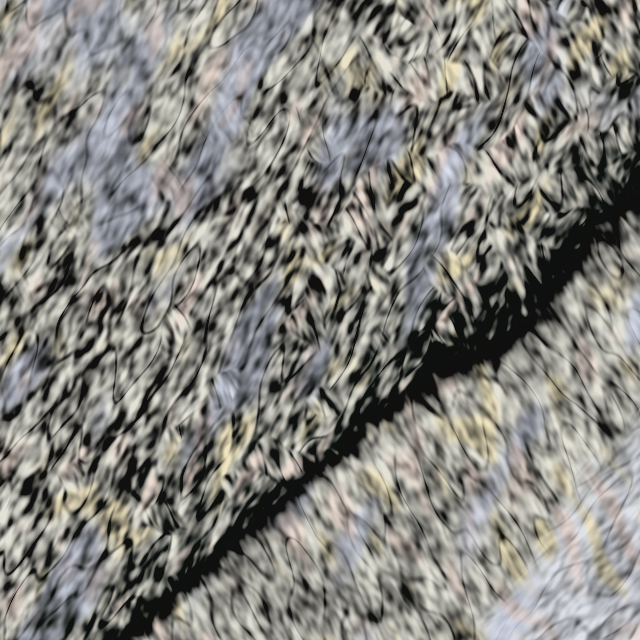
This texture is drawn by a Shadertoy shader. Its source:

```glsl
// A weathered cliff of flaky grey schist, split by a dark diagonal crevice.

#define GRAIN_FREQ 76.0     // flakes across the canvas
#define GRAIN_STRETCH 0.42  // lower is longer flakes
#define GRAIN_CONTRAST 5.0
#define CRACK_DEPTH 1.3
#define CREVICE_DEPTH 2.9
#define CREVICE_WIDTH 0.019
#define UPPER_ANGLE 1.10    // bedding directions in radians
#define CRUMBLE_ANGLE 1.95
#define LOWER_ANGLE 2.05
#define PALE_ANGLE 0.85

const vec3 STONE_TINT = vec3(1.01, 1.005, 0.955);
const vec3 SLATE_TINT = vec3(0.97, 1.0, 1.09);
const vec3 OCHRE_TINT = vec3(1.10, 1.02, 0.78);
const vec3 RUST_TINT = vec3(1.08, 0.97, 0.92);
const vec3 MOSS_TINT = vec3(0.88, 1.06, 0.95);

vec2 gradientAt(vec2 cell) {
    vec3 h = fract(cell.xyx * vec3(0.1031, 0.1030, 0.0973));
    h += dot(h, h.yzx + 33.33);
    return fract((h.xx + h.yz) * h.zy) * 2.0 - 1.0;
}

float gradientNoise(vec2 p) {
    vec2 i = floor(p), f = p - i;
    vec2 w = f * f * f * (f * (f * 6.0 - 15.0) + 10.0);
    vec2 e = vec2(1.0, 0.0);
    float a = dot(gradientAt(i), f);
    float b = dot(gradientAt(i + e.xy), f - e.xy);
    float c = dot(gradientAt(i + e.yx), f - e.yx);
    float d = dot(gradientAt(i + e.xx), f - e.xx);
    return mix(mix(a, b, w.x), mix(c, d, w.x), w.y);
}

// Coordinates along and across the bedding
vec2 bedding(vec2 p, float angle) {
    vec2 along = vec2(cos(angle), sin(angle));
    return vec2(dot(p, along) * GRAIN_STRETCH, dot(p, vec2(-along.y, along.x))) + 7.0;
}

// Flakes in three sizes, with thin dark cracks between the larger slabs
float flakes(vec2 p, float angle) {
    vec2 q = bedding(p, angle) * GRAIN_FREQ;
    q.y += 0.5 * gradientNoise(q * 0.45 + 31.0);
    float grain = 0.55 * gradientNoise(q * 0.43)
                + 0.75 * gradientNoise(q)
                + 0.40 * gradientNoise(q * 1.75 + 19.0);
    float seam = abs(gradientNoise(q * vec2(0.28, 0.38) + 53.0));
    float crack = smoothstep(0.07, 0.0, seam) - 0.22;
    return GRAIN_CONTRAST * grain - CRACK_DEPTH * crack;
}

void mainImage(out vec4 fragColor, in vec2 fragCoord) {
    vec2 p = fragCoord / iResolution.xy;

    // Broad variation and signed distance from the crevice
    float broad = gradientNoise(p * 5.0 + 3.0);
    float medium = gradientNoise(p * 13.0 + 11.0);
    float jagged = gradientNoise(p * 38.0 + 23.0);
    float dip = 0.05 * exp(-pow((p.x - 0.80) / 0.09, 2.0));
    float line = 0.87 * p.x - 0.165 - dip;
    float dist = 0.75 * (p.y - line) + 0.022 * medium + 0.018 * jagged;

    // Regions of the face
    float upper = smoothstep(-0.008, 0.008, dist);
    float smoothFace = smoothstep(0.32, 0.75, dist + 0.12 * broad);
    float paleEdge = p.x - 0.78 - 0.68 * (p.y - 0.05) + 0.08 * medium;
    float pale = smoothstep(-0.03, 0.05, paleEdge);
    float crumble = smoothstep(0.0, 0.12, medium + 0.5 * (p.x - 0.65)) * (1.0 - smoothFace);
    float slabNoise = gradientNoise(bedding(p, UPPER_ANGLE) * 11.0);
    float slate = smoothstep(0.10, 0.28, slabNoise + 0.20 * smoothFace + 0.12 * pale);

    // Relief from flakes in each bedding direction
    float above = mix(flakes(p, UPPER_ANGLE), flakes(p, CRUMBLE_ANGLE), crumble);
    float below = mix(flakes(p, LOWER_ANGLE), flakes(p, PALE_ANGLE), pale);
    float calm = mix(mix(0.78, 0.62, pale), mix(1.12, 0.80, smoothFace), upper);
    float tone = mix(below, above, upper) * calm * (1.0 - 0.5 * slate);

    // Light on the slabs, shade under the overhang
    float overhang = upper * smoothstep(0.30, 0.0, dist);
    tone += mix(mix(0.35, 0.95, pale), 0.35 * smoothFace - 0.10, upper);
    tone += 0.9 * broad + 1.0 * medium - 0.45 * overhang + 0.15 * slate;
    float width = CREVICE_WIDTH * (1.0 + 1.4 * medium + 0.6 * smoothstep(0.5, 0.85, p.x));
    float crevice = exp(-pow(dist / max(width, 0.007), 2.0));
    tone -= CREVICE_DEPTH * crevice;

    // Skewed tone curve: deep shadows, compressed highlights
    tone = clamp(tone, -2.3, 2.5);
    float value = clamp(0.53 + 0.22 * tone - 0.03 * tone * tone, 0.06, 0.88);

    // Mineral stains
    float stain = gradientNoise(bedding(p, mix(LOWER_ANGLE, UPPER_ANGLE, upper)) * 24.0 + 41.0);
    float ochre = smoothstep(0.12, 0.42, stain + 0.25 * broad);
    float rust = smoothstep(0.10, 0.40, -stain + 0.3 * medium);
    vec3 tint = mix(STONE_TINT, SLATE_TINT, max(0.85 * slate, 0.6 * pale));
    tint = mix(tint, OCHRE_TINT, 0.6 * ochre * (1.0 - 0.6 * slate));
    tint = mix(tint, RUST_TINT, 0.6 * rust);
    tint = mix(tint, MOSS_TINT, 0.6 * overhang * smoothstep(0.45, 0.15, value));

    fragColor = vec4(clamp(value * tint, 0.0, 1.0), 1.0);
}
```
